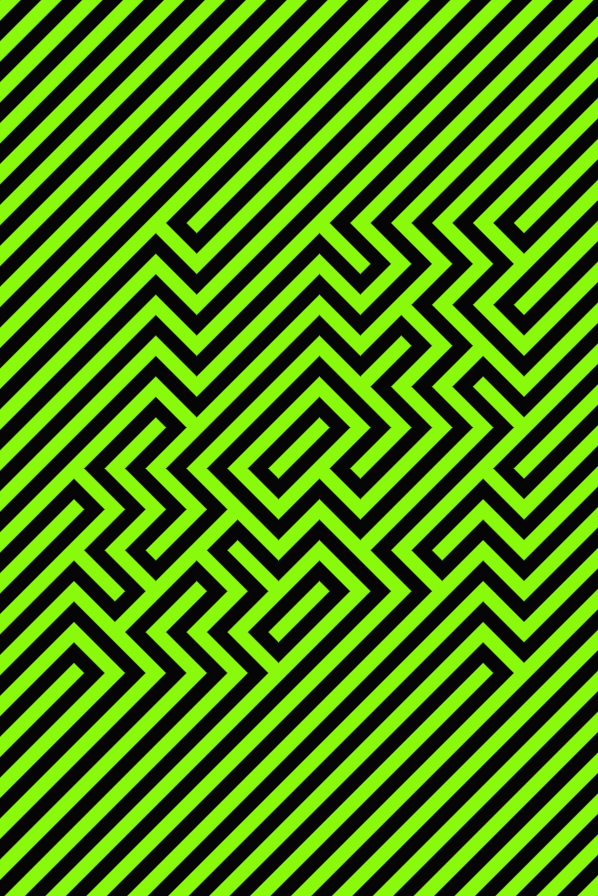
This pattern is drawn by a WebGL 1 fragment shader. Its source:

```glsl
precision highp float;
// A field of diagonal stripes, with a square block of maze at its centre.
// Each square cell holds stripes along one diagonal; bent strokes of mirrored
// cells turn the straight stripes into zigzags, loops and dead ends.

uniform vec2 u_resolution;

// 1 if the stripes of this cell are mirrored; cells count from the centre.
float mirrored(vec2 cell) {
  vec2 extent = abs(cell);
  if (max(extent.x, extent.y) > 5.0 || extent.x * extent.y == 0.0) return 0.0;

  // Four 5 by 5 quadrants, each with p running from -2 to 2.
  vec2 p = cell - 3.0 * sign(cell);
  vec2 a = abs(p);
  bool on;
  if (cell.y > 0.0 && cell.x < 0.0) {
    // Upright bar
    on = p.x == 0.0;
  } else if (cell.y > 0.0) {
    // Square spiral, opening on the right
    bool ring = max(a.x, a.y) == 2.0 && !(p.x == 2.0 && p.y == 1.0);
    on = ring || (p.y == 0.0 && p.x >= 0.0);
  } else if (cell.x < 0.0) {
    // Two hooks, each a half turn of the other
    on = a.y == 2.0 || (a.y == 1.0 && p.x == 2.0 * p.y)
      || (a.y == 0.0 && a.x > 0.0);
  } else {
    // Long bar beside a short elbow
    on = p.x == 2.0 || (p.x == -2.0 && p.y >= 0.0)
      || (p.y == 0.0 && p.x <= 0.0);
  }
  return on ? 1.0 : 0.0;
}

void main() {
  // Square grid with a cell centred on the canvas
  float cellsPerPixel = 21.9 / u_resolution.y;
  vec2 grid = (gl_FragCoord.xy - 0.5 * u_resolution) * cellsPerPixel;
  vec2 cell = floor(grid + 0.5);
  vec2 local = grid - cell;

  // Distance from the nearest stripe centre, which runs through cell corners
  float slope = mix(-1.0, 1.0, mirrored(cell));
  float across = local.x + slope * local.y;
  float dist = abs(fract(across + 0.5) - 0.5);

  // Equal stripes of lime and black with a smooth edge
  float edge = 1.2 * cellsPerPixel;
  float stripe = 1.0 - smoothstep(0.25 - edge, 0.25 + edge, dist);
  vec3 black = vec3(0.02);
  vec3 lime = vec3(0.54, 0.98, 0.05);
  gl_FragColor = vec4(mix(black, lime, stripe), 1.0);
}
```
